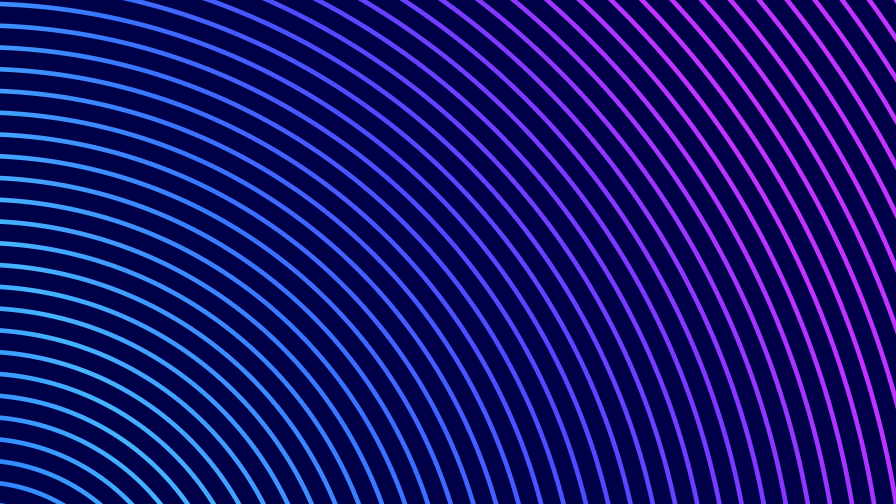
Give the GLSL for this background, as a Shadertoy shader.

```glsl
const vec3 NAVY = vec3(0.0, 0.0, 0.285);
const vec3 AZURE = vec3(0.18, 0.50, 1.0);
const vec3 CYAN = vec3(0.27, 0.71, 1.0);
const vec3 BLUE = vec3(0.22, 0.46, 1.0);
const vec3 INDIGO = vec3(0.31, 0.29, 1.0);
const vec3 VIOLET = vec3(0.50, 0.22, 1.0);
const vec3 MAGENTA = vec3(0.76, 0.20, 1.0);

// Linear ramp from 0 to 1 between two positions
float ramp(float start, float end, float t) {
    return clamp((t - start) / (end - start), 0.0, 1.0);
}

// Colour along the diagonal gradient
vec3 lineColor(float t) {
    vec3 color = mix(AZURE, CYAN, ramp(-0.28, 0.0, t));
    color = mix(color, BLUE, ramp(0.0, 0.40, t));
    color = mix(color, INDIGO, ramp(0.40, 0.74, t));
    color = mix(color, VIOLET, ramp(0.74, 1.04, t));
    return mix(color, MAGENTA, ramp(1.04, 1.32, t));
}

// Distance to the nearest of many evenly spaced circles
float ringDistance(vec2 p, vec2 center, float offset, float spacing) {
    float phase = (length(p - center) - offset) / spacing;
    return abs(fract(phase + 0.5) - 0.5) * spacing;
}

// Coverage of a stroke, smoothed over one pixel
float stroke(float dist, float halfWidth, float pixel) {
    return clamp((halfWidth - dist) / pixel + 0.5, 0.0, 1.0);
}

void mainImage(out vec4 fragColor, in vec2 fragCoord) {
    // One unit is the canvas height
    float pixel = 1.0 / iResolution.y;
    vec2 p = fragCoord * pixel;

    // Concentric arcs centred below the lower left corner
    float dist = ringDistance(p, vec2(-0.044, -0.2917), 0.3356, 0.04313);
    float coverage = stroke(dist, 0.0046, pixel);

    // Diagonal colour sweep
    float t = dot(p - vec2(0.0, 0.537), vec2(0.856, 0.517));
    fragColor = vec4(mix(NAVY, lineColor(t), coverage), 1.0);
}
```
